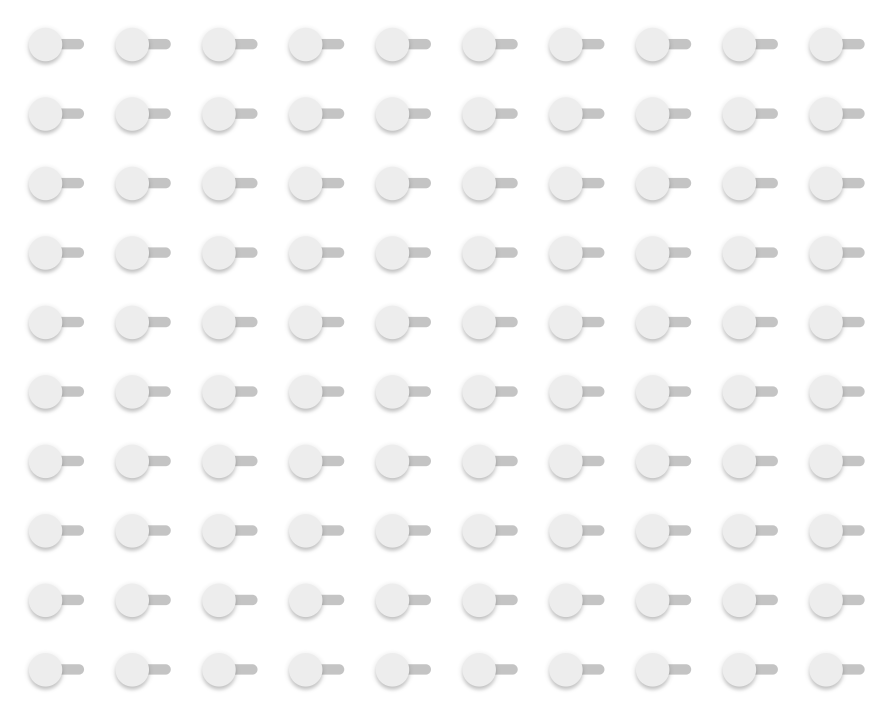
Give the GLSL for this pattern, as a WebGL 2 fragment shader.

```glsl
#version 300 es
precision highp float;
// Ten by ten grid of switches on white: a pale round knob with a soft drop
// shadow lies over the left end of a grey rounded bar. Each pixel finds its
// nearest cell and shades it with distance functions.

uniform vec2 u_resolution;
out vec4 outColor;

// Signed distance to a horizontal capsule running from x = 0 to x = len
float capsule(vec2 p, float len, float radius) {
    return length(vec2(p.x - clamp(p.x, 0.0, len), p.y)) - radius;
}

// Antialiased coverage of a shape, given the size of one pixel
float cover(float dist, float pixel) {
    return clamp(0.5 - dist / pixel, 0.0, 1.0);
}

void main() {
    // The canvas is 100 units wide
    float pixel = 100.0 / u_resolution.x;
    vec2 p = gl_FragCoord.xy * pixel;

    // Nearest knob centre; cells start left of it to hold the whole bar
    vec2 pitch = vec2(9.68, 7.754);
    vec2 origin = vec2(5.08, 6.05);
    vec2 cell = clamp(floor((p - origin) / pitch + vec2(0.35, 0.5)), 0.0, 9.0);
    vec2 q = p - origin - cell * pitch;

    // Bar
    vec3 color = vec3(1.0);
    float bar = capsule(q - vec2(0.0, 0.04), 3.72, 0.58);
    color = mix(color, vec3(0.77), cover(bar, pixel));

    // Shadow: a tight dark part below the knob and a faint wide halo
    float tight = length(q + vec2(0.0, 0.36)) - 1.8;
    float wide = length(q + vec2(0.0, 0.2)) - 1.87;
    color *= 1.0 - 0.19 * (1.0 - smoothstep(-0.4, 0.4, tight));
    color *= 1.0 - 0.06 * (1.0 - smoothstep(-0.2, 0.7, wide));

    // Knob
    color = mix(color, vec3(0.93), cover(length(q) - 1.87, pixel));

    outColor = vec4(color, 1.0);
}
```
